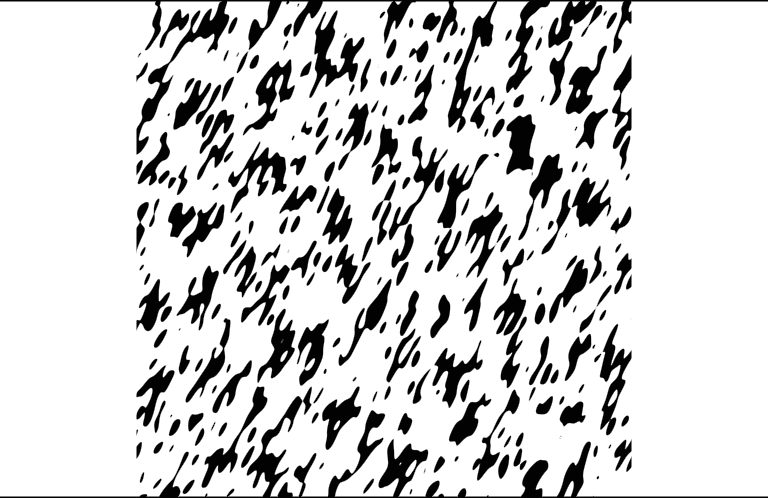
Write a WebGL 1 fragment shader that draws this texture.

```glsl
precision highp float;

uniform vec2 u_resolution;

const float TAU = 6.2831853;
const int WAVES = 56;

float hash(float n) {
  return fract(sin(n * 12.9898 + 4.137) * 43758.5453);
}

// Share of a pixel covered, from a signed distance (positive inside).
float coverage(float distanceInside, float pixel) {
  return clamp(distanceInside / pixel + 0.5, 0.0, 1.0);
}

// Random field of unit variance: x is the value, yz its gradient.
// bandwidth holds the cycles per unit across and along the grain.
vec3 waveField(vec2 p, vec2 bandwidth) {
  vec3 field = vec3(0.0);
  for (int i = 0; i < WAVES; i++) {
    float n = float(i);
    float angle = 0.5 * TAU * (n + hash(n + 0.3)) / float(WAVES);
    float spread = hash(n + 71.7);
    float radius = mix(0.35, 1.9, spread * spread);
    vec2 k = TAU * radius * bandwidth * vec2(cos(angle), sin(angle));
    float phase = dot(k, p) + TAU * hash(n + 151.9);
    field += vec3(cos(phase), -sin(phase) * k);
  }
  return field * sqrt(2.0 / float(WAVES));
}

// Slanted ink flecks: the field cut at a level, with edges one pixel soft.
float flecks(vec2 p, float slant, vec2 bandwidth, float level, float pixel) {
  vec2 along = vec2(cos(slant), sin(slant));
  vec2 across = vec2(along.y, -along.x);
  vec3 field = waveField(vec2(dot(p, across), dot(p, along)), bandwidth);
  float edgeDistance = (field.x - level) / max(length(field.yz), 1.0);
  return coverage(edgeDistance, 1.2 * pixel);
}

void main() {
  // Height spans one unit, with the middle of the canvas at zero.
  float pixel = 1.0 / u_resolution.y;
  vec2 p = (gl_FragCoord.xy - 0.5 * u_resolution) * pixel;

  const vec3 paper = vec3(1.0);
  const vec3 ink = vec3(0.008);
  const float panelHalfWidth = 0.497;
  const float ruleThickness = 0.003;

  // Flecked square between blank margins.
  float panel = coverage(panelHalfWidth - abs(p.x), pixel);
  float grain = flecks(p, radians(66.0), vec2(32.0, 12.5), 0.625, pixel);

  // Thin rules along the top and bottom.
  float rules = coverage(abs(p.y) - 0.5 + ruleThickness, pixel);

  gl_FragColor = vec4(mix(paper, ink, max(panel * grain, rules)), 1.0);
}
```
